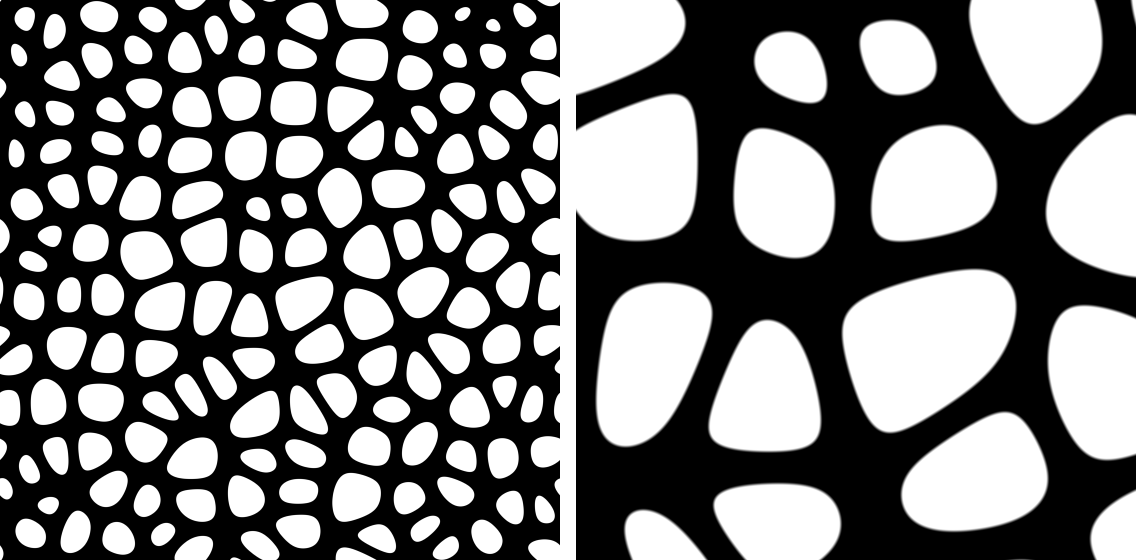
Left, the full canvas; right, a detail of the centre.
Give the GLSL for this pattern, as a three.js fragment shader.

```glsl
// Scattered white pebbles on black: each pebble is a rounded, inset Voronoi cell.
// A soft minimum of the distances to the cell's borders turns its corners into
// smooth egg shapes; the sites sit on a jittered grid that wraps, so it tiles.

#define GRID 12.0        // cells across the canvas
#define JITTER 0.86      // random offset of a site inside its cell
#define DRIFT 0.3        // spreads the sites towards the middle: larger pebbles there
#define ROUNDNESS 8.0    // sharpness of the soft minimum, lower is rounder
#define INSET 0.095      // gap between pebble and cell border, in cells
#define EDGE 0.0024      // width of the smoothed edge, in canvas units
#define GROUND vec3(0.0)
#define PEBBLE vec3(1.0)

varying vec2 vUv;

const float TAU = 6.2831853;

vec2 hash2(vec2 cell) {
  vec3 q = fract(cell.xyx * vec3(0.1031, 0.1030, 0.0973) + 0.137);
  q += dot(q, q.yzx + 33.33);
  return fract((q.xx + q.yz) * q.zy);
}

// Slow periodic displacement of the site grid
vec2 drift(vec2 p) {
  return -DRIFT * sin(TAU * p / GRID);
}

// Position of the site that belongs to a grid cell
vec2 sitePoint(vec2 cell) {
  vec2 offset = hash2(mod(cell, GRID)) - 0.5;
  vec2 p = cell + 0.5 + JITTER * offset;
  return p + drift(p);
}

// Cell whose site lies closest to p
vec2 nearestCell(vec2 p) {
  vec2 base = floor(p - drift(p));
  vec2 best = base;
  float bestDist = 1e5;
  for (int y = -1; y <= 1; y++) {
    for (int x = -1; x <= 1; x++) {
      vec2 cell = base + vec2(float(x), float(y));
      vec2 toSite = sitePoint(cell) - p;
      float d = dot(toSite, toSite);
      if (d < bestDist) {
        bestDist = d;
        best = cell;
      }
    }
  }
  return best;
}

// Signed distance to the pebble's outline, positive inside, in cells
float pebbleDistance(vec2 p) {
  vec2 cell = nearestCell(p);
  vec2 site = sitePoint(cell);
  float sum = 0.0;
  vec2 slope = vec2(0.0);
  for (int y = -2; y <= 2; y++) {
    for (int x = -2; x <= 2; x++) {
      if (x == 0 && y == 0) continue;
      vec2 other = sitePoint(cell + vec2(float(x), float(y)));
      vec2 normal = normalize(other - site);
      float border = dot(0.5 * (site + other) - p, normal);
      float weight = exp(-ROUNDNESS * border);
      sum += weight;
      slope += weight * normal;
    }
  }
  float softMin = -log(sum) / ROUNDNESS;
  // Dividing by the gradient keeps the edge equally sharp all around
  return (softMin - INSET) / max(length(slope) / sum, 0.2);
}

void main() {
  float d = pebbleDistance(vUv * GRID) / GRID;
  float cover = smoothstep(-0.5 * EDGE, 0.5 * EDGE, d);
  gl_FragColor = vec4(mix(GROUND, PEBBLE, cover), 1.0);
}
```
